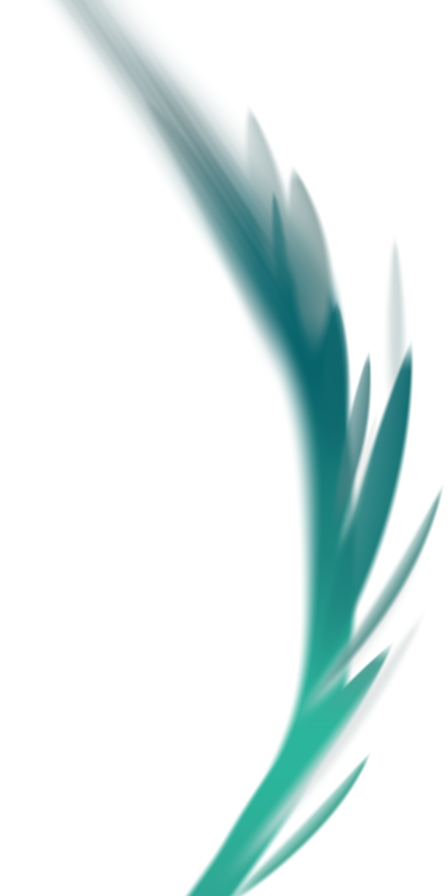
A WebGL 1 fragment shader for this background:

```glsl
precision highp float;
// A sweeping teal plume on white: a curved trunk with soft, tapering feathers.
// The trunk follows a spine made of two soft bends; each feather is the area
// between two parabolic edges that meet at its base and its tip.

uniform vec2 u_resolution;

// Left edge of the trunk: upright in the middle, leaning left at both ends.
float spine(float y) {
  return 0.695 - 0.068 * log(1.0 + exp(10.0 * (y - 1.16)))
               - 0.074 * log(1.0 + exp(10.0 * (0.37 - y)));
}

// Trunk colour along its height, green at the root and grey at the top.
vec3 trunkColor(float y) {
  vec3 c = mix(vec3(0.18, 0.66, 0.58), vec3(0.17, 0.71, 0.61), smoothstep(0.0, 0.3, y));
  c = mix(c, vec3(0.11, 0.51, 0.49), smoothstep(0.35, 0.85, y));
  c = mix(c, vec3(0.03, 0.39, 0.42), smoothstep(0.8, 1.2, y));
  return mix(c, vec3(0.42, 0.54, 0.55), smoothstep(1.35, 1.75, y));
}

// Paints one feather; bows bend its left and right edges away from the chord,
// opacity holds the cover at those two edges.
vec3 feather(vec3 under, vec2 p, vec2 base, vec2 tip, vec2 bows, float soft,
             vec3 tint, vec2 opacity) {
  float along = (p.y - base.y) / (tip.y - base.y);
  float t = clamp(along, 0.0, 1.0);
  vec2 edges = mix(base.x, tip.x, t) + bows * 4.0 * t * (1.0 - t);
  float blur = soft * mix(1.0, 0.35, t);
  float side = clamp((p.x - edges.x) / max(edges.y - edges.x, 0.002), 0.0, 1.0);
  float mask = smoothstep(-blur, blur, p.x - edges.x)
             * smoothstep(-blur, blur, edges.y - p.x)
             * smoothstep(0.0, 0.3, along) * (1.0 - smoothstep(0.9, 1.01, along));
  return mix(under, tint, mask * mix(opacity.x, opacity.y, side));
}

vec3 trunk(vec3 under, vec2 p) {
  float s = p.x - spine(p.y);
  float width = 0.1 + 0.11 * smoothstep(1.0, 1.5, p.y) - 0.06 * smoothstep(1.6, 2.0, p.y);
  float top = smoothstep(1.2, 1.7, p.y);
  float leftBlur = mix(0.012, 0.045, smoothstep(0.2, 1.4, p.y));
  float rightBlur = mix(0.012, 0.06, top);
  float mask = smoothstep(-leftBlur, leftBlur, s)
             * smoothstep(-rightBlur, rightBlur, width - s);
  // The upper part thins into a dark core with fine strands.
  float offset = (s - 0.09 + 0.04 * smoothstep(1.75, 2.0, p.y)) / 0.065;
  float core = 0.2 + 0.75 * exp(-offset * offset);
  core *= 0.94 + 0.04 * sin(150.0 * s + 3.0 * p.y) + 0.03 * sin(310.0 * s - 5.0 * p.y);
  core *= 1.0 - 0.5 * smoothstep(1.6, 2.0, p.y);
  return mix(under, trunkColor(p.y), mask * mix(1.0, core, top));
}

void main() {
  vec2 p = gl_FragCoord.xy / u_resolution * vec2(1.0, 2.0);
  vec3 grey = vec3(0.5, 0.61, 0.61);
  vec3 pale = vec3(0.86, 0.88, 0.88);
  vec3 deep = vec3(0.06, 0.41, 0.43);
  vec3 body = trunkColor(p.y);
  vec3 col = vec3(1.0);

  // Pale outer feather and the trunk
  col = feather(col, p, vec2(0.62, 1.12), vec2(0.305, 1.8), vec2(0.02, 0.1), 0.025,
                grey, vec2(0.35, 0.5));
  col = trunk(col, p);

  // Upper feathers on the right
  col = feather(col, p, vec2(0.635, 1.31), vec2(0.552, 1.77), vec2(-0.03, 0.045), 0.02,
                grey, vec2(0.25, 0.6));
  col = feather(col, p, vec2(0.698, 1.18), vec2(0.651, 1.635), vec2(-0.025, 0.06), 0.018,
                grey, vec2(0.45, 0.85));
  col = feather(col, p, vec2(0.64, 1.27), vec2(0.61, 1.58), vec2(-0.012, 0.015), 0.014,
                deep, vec2(0.55));
  col = feather(col, p, vec2(0.74, 0.95), vec2(0.752, 1.335), vec2(-0.025, 0.03), 0.012,
                deep, vec2(0.8, 0.6));

  // Middle feathers: a ghost, the large blade, a small one and a light streak
  col = feather(col, p, vec2(0.88, 1.02), vec2(0.88, 1.48), vec2(-0.015, 0.02), 0.02,
                grey, vec2(0.25, 0.45));
  col = feather(col, p, vec2(0.69, 0.45), vec2(0.919, 1.245), vec2(-0.02, 0.063), 0.014,
                mix(body, vec3(0.1, 0.45, 0.46), 0.4), vec2(0.85, 1.0));
  col = feather(col, p, vec2(0.74, 0.8), vec2(0.824, 1.22), vec2(-0.014, 0.03), 0.01,
                vec3(0.28, 0.51, 0.52), vec2(0.6, 0.95));
  col = feather(col, p, vec2(0.75, 0.74), vec2(0.845, 1.09), vec2(-0.008, 0.015), 0.016,
                pale, vec2(0.6, 0.3));

  // Lower green body, then a long feather with a misty inner side
  col = feather(col, p, vec2(0.45, 0.0), vec2(0.88, 0.57), vec2(-0.055, 0.044), 0.014,
                mix(body, grey, smoothstep(0.36, 0.55, p.y) * 0.5), vec2(1.0));
  col = feather(col, p, vec2(0.64, 0.36), vec2(0.95, 0.8), vec2(-0.005, 0.045), 0.03,
                pale, vec2(0.75, 0.65));
  col = feather(col, p, vec2(0.66, 0.4), vec2(0.99, 0.925), vec2(0.015, 0.056), 0.014,
                vec3(0.25, 0.53, 0.51), vec2(0.25, 0.95));

  // Pale low feather and the green one along the bottom edge
  col = feather(col, p, vec2(0.47, 0.0), vec2(0.952, 0.645), vec2(0.005, 0.05), 0.03,
                pale, vec2(0.65, 0.9));
  col = feather(col, p, vec2(0.45, -0.06), vec2(0.828, 0.325), vec2(0.01, 0.056), 0.014,
                vec3(0.2, 0.62, 0.54), vec2(0.35, 1.0));

  gl_FragColor = vec4(col, 1.0);
}
```
